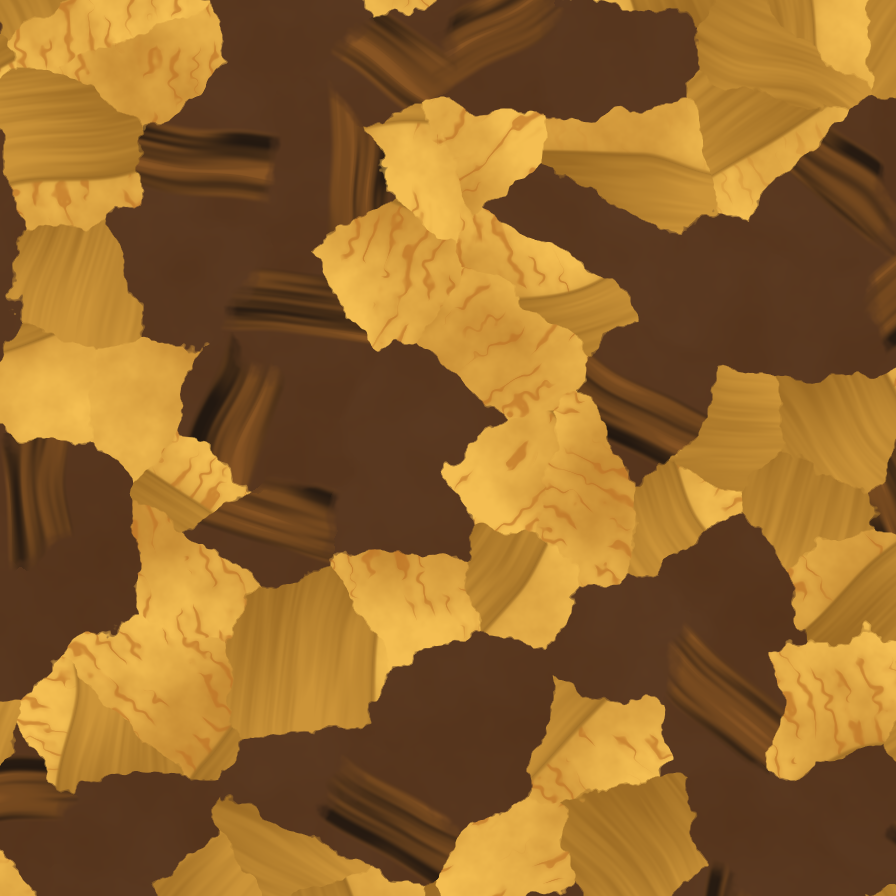
This texture is drawn by a WebGL 2 fragment shader. Its source:

```glsl
#version 300 es
precision highp float;

uniform vec2 u_resolution;
out vec4 fragColor;

// Layout, in canvas units
const float CELLS = 8.0;
const float JITTER = 0.95;
const float COARSE_WARP = 0.036;
const float FINE_WARP = 0.034;
const float BROWN_BIAS = -0.12;
const float BROWN_BLEND = 0.010;
const float BARK_CHANCE = 0.50;
const float BARK_HALF_WIDTH = 0.036;
const float GRAIN_DENSITY = 120.0;
const float CRACK_SPACING = 0.025;
const float CRACK_WIDTH = 0.0055;

// Palette
const vec3 BROWN = vec3(0.345, 0.215, 0.120);
const vec3 BARK = vec3(0.460, 0.285, 0.120);
const vec3 SHADOW = vec3(0.120, 0.085, 0.060);
const vec3 OCHRE_DARK = vec3(0.620, 0.425, 0.140);
const vec3 OCHRE = vec3(0.800, 0.580, 0.220);
const vec3 GOLD = vec3(0.785, 0.555, 0.205);
const vec3 BRIGHT = vec3(0.955, 0.745, 0.320);
const vec3 CRACK = vec3(0.740, 0.440, 0.140);

vec2 hash22(vec2 p) {
    vec3 h = fract(p.xyx * vec3(0.1031, 0.1030, 0.0973));
    h += dot(h, h.yzx + 33.33);
    return fract((h.xx + h.yz) * h.zy);
}

float noise(vec2 p) {
    vec2 i = floor(p), f = fract(p);
    f = f * f * (3.0 - 2.0 * f);
    float low = mix(hash22(i).x, hash22(i + vec2(1, 0)).x, f.x);
    float high = mix(hash22(i + vec2(0, 1)).x, hash22(i + vec2(1, 1)).x, f.x);
    return mix(low, high, f.y);
}

float fbm(vec2 p) {
    float sum = 0.0, amp = 0.53;
    for (int i = 0; i < 4; i++) {
        sum += amp * noise(p);
        p = mat2(1.6, 1.2, -1.2, 1.6) * p + 17.3;
        amp *= 0.5;
    }
    return sum;
}

// Fibres running along x, coarse and fine
float fibres(vec2 p) {
    return 0.6 * noise(p) + 0.4 * noise(p * vec2(1.7, 2.3) + 9.0);
}

// Two crossed waves gather the brown cells into evenly spread clumps
bool isBrown(vec2 id) {
    float waves = sin(2.1 * id.x + 0.7 * id.y + 0.6) + sin(2.2 * id.y - 0.8 * id.x + 2.0);
    return waves + 1.7 * (hash22(id + 71.0).x - 0.5) + BROWN_BIAS > 0.0;
}

vec2 cellSite(vec2 id) {
    return (id + 0.5 + JITTER * (hash22(id + 11.0) - 0.5)) / CELLS;
}

// Flat brown, crossed in some cells by a streaked band of bark
vec3 brownPatch(vec2 q, vec2 seed) {
    vec3 col = BROWN + 0.03 * (fbm(q * 14.0 + seed * 50.0) - 0.5) + 0.012 * (seed.y - 0.5);
    float bend = noise(q * 13.0 + seed * 30.0) - 0.5;
    float across = q.y + 0.016 * bend - 0.07 * (seed.y - 0.5);
    float streak = fibres(vec2(q.x * 6.0, across * 85.0) + seed * 40.0);
    vec3 bark = mix(SHADOW, BARK, smoothstep(-0.15, 0.65, streak));
    bark = mix(bark, BARK * 1.25, 0.6 * smoothstep(0.66, 0.80, streak));
    float lip = 1.0 - smoothstep(0.003, 0.013, abs(across + 0.75 * BARK_HALF_WIDTH));
    bark = mix(bark, SHADOW, 0.9 * lip * smoothstep(-0.3, 0.15, bend));
    float band = 1.0 - smoothstep(BARK_HALF_WIDTH - 0.004, BARK_HALF_WIDTH + 0.004, abs(across));
    return mix(col, bark, band * step(seed.x, BARK_CHANCE));
}

// Broken, ragged strokes in parallel rows: x is the stroke, y its soft halo
vec2 cracks(vec2 q, vec2 seed) {
    float row = q.x / CRACK_SPACING + 0.8 * noise(q * 28.0 + seed * 20.0) + 0.5 * noise(q * 110.0);
    float dist = abs(fract(row) - 0.5) * CRACK_SPACING;
    float presence = noise(q * vec2(40.0, 30.0) + seed * 60.0);
    float width = CRACK_WIDTH * smoothstep(0.35, 0.95, presence);
    float stroke = 1.0 - smoothstep(0.2 * width, width + 0.0015, dist);
    float halo = 1.0 - smoothstep(0.0, 0.010, dist);
    return vec2(stroke, halo) * smoothstep(0.38, 0.60, presence);
}

// Grained ochre below a wavy shoulder, bright cracked gold above it
vec3 goldPatch(vec2 q, vec2 seed) {
    float bend = noise(q * 10.0 + seed * 30.0) - 0.5;
    float grain = fibres(vec2(q.x * 9.0, (q.y + 0.03 * bend) * GRAIN_DENSITY) + seed * 40.0);
    float light = 0.54 + 4.0 * q.x + 0.6 * bend + 0.65 * (grain - 0.5);
    vec3 side = mix(OCHRE_DARK, OCHRE, clamp(light, 0.0, 1.0));

    float glow = 0.54 + 0.9 * bend + 3.0 * q.y + 0.6 * (fbm(q * 35.0 + seed * 9.0) - 0.5);
    vec3 top = mix(GOLD, BRIGHT, clamp(glow, 0.0, 1.0));
    vec2 crack = cracks(q, seed) * smoothstep(0.2, 0.45, seed.y);
    top = mix(top, CRACK, max(0.65 * crack.x, 0.2 * crack.y));

    float shoulder = q.y + 0.03 * bend - 0.26 * (seed.x - 0.46);
    vec3 col = mix(side, top, smoothstep(-0.002, 0.002, shoulder));
    return mix(col, OCHRE_DARK * 0.9, 0.5 * exp(-abs(shoulder + 0.003) * 350.0));
}

vec3 patchColor(vec2 p, vec2 id) {
    vec2 seed = hash22(id + 37.0);
    float angle = 6.2832 * hash22(id + 53.0).y;
    float c = cos(angle), s = sin(angle);
    vec2 q = mat2(c, -s, s, c) * (p - cellSite(id));
    return isBrown(id) ? brownPatch(q, seed) : goldPatch(q, seed);
}

void main() {
    vec2 p = gl_FragCoord.xy / u_resolution.y;
    vec2 warped = p + COARSE_WARP * (vec2(noise(p * 9.0), noise(p * 9.0 + 40.0)) - 0.5);
    warped += FINE_WARP * (vec2(fbm(p * 32.0), fbm(p * 32.0 + 80.0)) - 0.5);

    // Nearest and second nearest sites
    vec2 base = floor(warped * CELLS), first = base, second = base;
    float d1 = 1e3, d2 = 1e3;
    for (int y = -2; y <= 2; y++) {
        for (int x = -2; x <= 2; x++) {
            vec2 id = base + vec2(x, y);
            float d = distance(warped, cellSite(id));
            if (d < d1) {
                d2 = d1; second = first;
                d1 = d; first = id;
            } else if (d < d2) {
                d2 = d; second = id;
            }
        }
    }

    // Crisp seams, softened where brown meets brown
    float gap = distance(cellSite(first), cellSite(second));
    float edge = 0.5 * (d2 * d2 - d1 * d1) / max(gap, 1e-4);
    float blend = isBrown(first) && isBrown(second) ? BROWN_BLEND : 1.0 / u_resolution.y;
    float own = 0.5 + 0.5 * smoothstep(0.0, blend, edge);
    fragColor = vec4(mix(patchColor(p, second), patchColor(p, first), own), 1.0);
}
```
